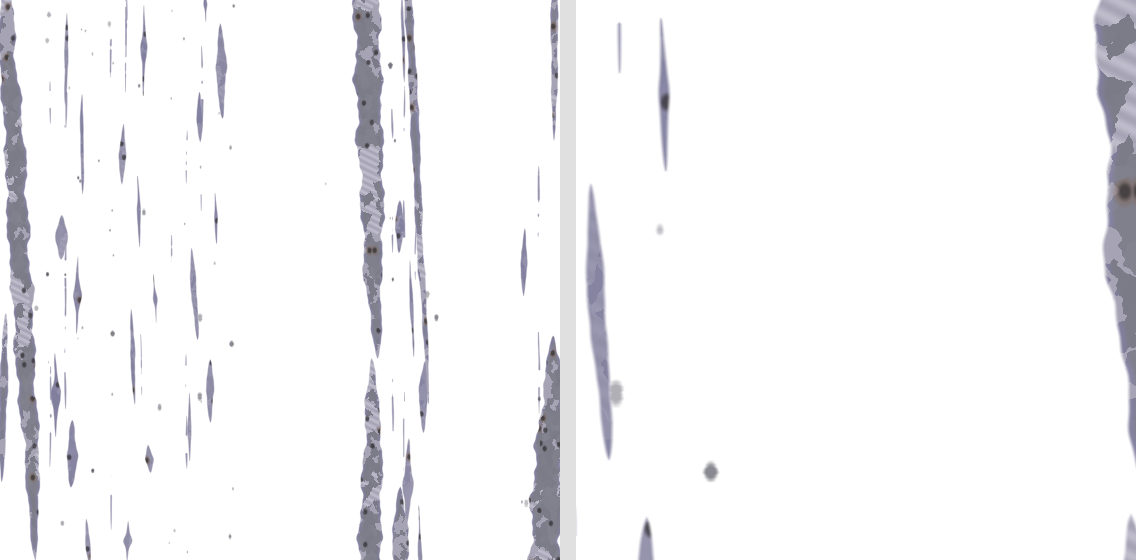
Left: the whole. Right: its middle third, enlarged.
Reproduce this texture procedurally as a Shadertoy shader.

```glsl
// Upright grey-violet slivers, hairline threads and specks scattered on white.

const vec3 WHITE  = vec3(1.0, 1.0, 1.0);
const vec3 SLATE  = vec3(0.50, 0.50, 0.55);
const vec3 VIOLET = vec3(0.52, 0.51, 0.63);
const vec3 LILAC  = vec3(0.65, 0.64, 0.71);
const vec3 PALE   = vec3(0.81, 0.80, 0.85);
const vec3 SOOT   = vec3(0.20, 0.19, 0.20);
const vec3 RUST   = vec3(0.50, 0.40, 0.34);
const float SOFT  = 0.0016;   // half width of a blurred edge

// Broad streaks: centre x, centre y, half length, half width.
const int TRUNKS = 8;
const vec4 TRUNK[TRUNKS] = vec4[](
    vec4(0.034, 0.57, 0.57, 0.021), vec4(0.657, 0.88, 0.52, 0.026),
    vec4(0.662, 0.00, 0.36, 0.022), vec4(0.736, 0.86, 0.58, 0.008),
    vec4(0.975, 0.04, 0.36, 0.031), vec4(0.990, 0.95, 0.20, 0.007),
    vec4(0.716, -0.03, 0.16, 0.017), vec4(0.006, 0.29, 0.15, 0.008));
const float LEAN[TRUNKS] = float[](-0.055, -0.03, 0.01, -0.05, 0.04, 0.0, 0.0, 0.02);

float hash(float n) {
    n = fract(n * 0.1031);
    n *= n + 33.33;
    return fract(n * (n + n));
}

vec2 hash2(vec2 p) {
    vec3 q = fract(p.xyx * vec3(0.1031, 0.1030, 0.0973));
    q += dot(q, q.yzx + 33.33);
    return fract((q.xx + q.yz) * q.zy);
}

// Layered sines in the range -1 to 1.
float waves(float x, float seed) {
    return (sin(x + seed) + 0.5 * sin(2.3 * x + 1.7 * seed)
          + 0.25 * sin(5.1 * x + 2.9 * seed)) / 1.75;
}

// Cellular noise: distance to the nearest point and its random id.
vec2 cells(vec2 p) {
    vec2 base = floor(p), best = vec2(9.0, 0.0);
    for (int j = -1; j <= 1; j++)
    for (int i = -1; i <= 1; i++) {
        vec2 cell = base + vec2(i, j), h = hash2(cell + 71.0);
        float d = length(cell + h - p);
        if (d < best.x) best = vec2(d, hash2(cell + 19.0).x);
    }
    return best;
}

float cover(float d) { return 1.0 - smoothstep(-SOFT, SOFT, d); }

// Tapered upright shape; belly 0 is a long lens, belly 1 a tailed spindle.
float sliver(vec2 p, vec2 halfSize, float belly, float gaps, float seed) {
    float t = p.y / halfSize.y;
    float lens = pow(max(1.0 - t * t, 0.0), 0.6);
    float spindle = lens * (0.25 + 0.75 * exp(-10.0 * t * t));
    float width = halfSize.x * mix(lens, spindle, belly);
    width *= 0.87 + 0.22 * waves(p.y * 55.0, seed);
    width -= gaps * halfSize.x * 3.0 * smoothstep(0.1, 0.5, waves(p.y * 60.0, seed * 3.0));
    float bend = 0.12 * min(halfSize.x, 0.02) * waves(p.y * 22.0, seed + 4.0)
               + 0.0015 * waves(p.y * 14.0, seed);
    return max(abs(p.x - bend) - width, abs(p.y) - halfSize.y);
}

// Spreads 0..1 over the crowded bands, leaving the open ones white.
float bandX(float u) {
    return u < 0.72 ? mix(0.09, 0.44, u / 0.72)
         : u < 0.88 ? mix(0.70, 0.76, (u - 0.72) / 0.16)
                    : mix(0.93, 0.99, (u - 0.88) / 0.12);
}

// Mottled surface: light flakes, fine hatching and dark grains.
vec3 mottle(vec2 p, vec3 base, float amount) {
    vec2 warped = p + 0.004 * vec2(waves(p.y * 210.0, 1.0), waves(p.x * 260.0, 2.0));
    vec2 region = cells(warped * vec2(22.0, 14.0));
    vec2 flake = cells(warped * vec2(95.0, 70.0));
    vec2 grain = cells(p * vec2(62.0, 48.0) + 7.0);
    float light = step(0.92 - 0.6 * step(0.62, region.y), flake.y) * amount;
    float hatch = 0.5 + 0.5 * sin(dot(p, vec2(260.0, 520.0)));
    vec3 color = base + 0.035 * (flake.y - 0.5);
    color = mix(color, mix(LILAC, PALE, 0.6 * hatch * step(0.8, region.y)), light);
    float dark = step(0.84, grain.y) * (1.0 - smoothstep(0.12, 0.34, grain.x));
    float rust = step(0.94, grain.y) * (1.0 - smoothstep(0.25, 0.55, grain.x));
    color = mix(color, RUST, 0.5 * rust);
    return mix(color, SOOT, 0.75 * dark);
}

void mainImage(out vec4 fragColor, in vec2 fragCoord) {
    vec2 p = fragCoord / iResolution.xy;
    vec3 color = WHITE;

    // Hairline threads, broken into dashes
    for (int i = 0; i < 26; i++) {
        float s = float(i) + 200.0;
        vec2 c = vec2(bandX(floor(fract(s * 0.7549) * 18.0) / 18.0), hash(s * 3.1));
        vec2 size = vec2(mix(0.0008, 0.0024, hash(s * 5.3)), mix(0.025, 0.10, hash(s * 7.7)));
        color = mix(color, VIOLET, 0.85 * cover(sliver(p - c, size, 0.0, 1.0, s)));
    }

    // Specks, mostly lined up with the threads
    for (int i = 0; i < 60; i++) {
        float s = float(i) + 400.0;
        float lane = bandX(floor(hash(s * 2.3) * 18.0) / 18.0) + 0.012 * (hash(s * 9.1) - 0.5);
        vec2 c = vec2(i % 6 == 0 ? hash(s * 6.7) : lane, hash(s * 4.9));
        float r = mix(0.0008, 0.0042, pow(hash(s * 8.3), 3.0));
        float d = length((p - c) * vec2(1.0, 0.65)) - r * (1.0 + 0.2 * waves(p.y * 500.0, s));
        color = mix(color, mix(SLATE, SOOT, 0.5 * hash(s * 1.7)), cover(d) * mix(0.4, 1.0, hash(s)));
    }

    // Middle-sized slivers and spindles
    float shade = 0.0, sliverCover = 0.0;
    for (int i = 0; i < 29; i++) {
        float s = float(i) + 1.0;
        vec2 c = vec2(bandX(fract(s * 0.7549)), fract(s * 0.5698 + 0.1 * hash(s * 6.1)));
        vec2 size = vec2(mix(0.0035, 0.0115, pow(hash(s * 3.7), 2.0)), mix(0.02, 0.09, hash(s * 5.9)));
        vec2 q = p - c;
        q.x += q.y * 0.1 * (hash(s * 2.9) - 0.3);
        float a = cover(sliver(q, size, hash(s * 8.9), 0.0, s));
        if (a > sliverCover) { sliverCover = a; shade = hash(s * 4.3); }
    }
    vec3 sliverColor = mix(VIOLET, LILAC, 0.6 * shade * shade);
    color = mix(color, mottle(p, sliverColor, 0.3), sliverCover);

    // Broad mottled streaks with a violet rim
    float d = 1.0;
    for (int i = 0; i < TRUNKS; i++) {
        vec2 q = p - TRUNK[i].xy;
        q.x -= q.y * LEAN[i];
        d = min(d, sliver(q, TRUNK[i].wz, 0.0, 0.0, float(i) * 2.7));
    }
    vec3 rimmed = mix(SLATE, VIOLET, smoothstep(-0.006, -0.001, d));
    color = mix(color, mottle(p, rimmed, 1.0), cover(d));

    fragColor = vec4(color, 1.0);
}
```
